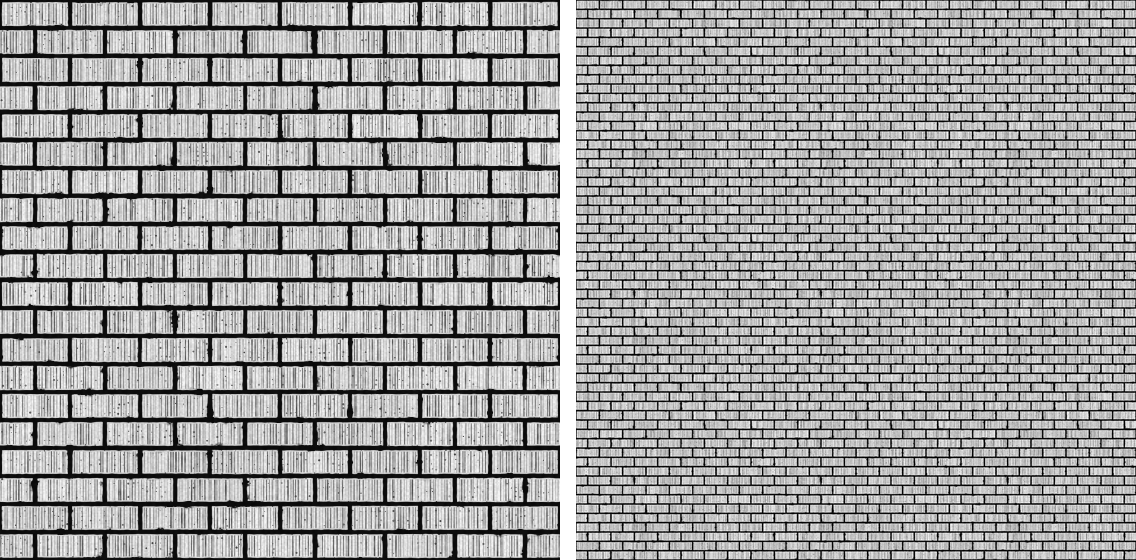
Left, the tile; right, the same tile 3 across and 3 down.
This texture map is drawn by a Shadertoy shader. Its source:

```glsl
// Tileable running-bond wall of pale grooved bricks, pitted and chipped, in black mortar.

const vec2 BRICKS = vec2(8.0, 20.0);     // bricks across, courses down
const float ASPECT = 0.4;                // course height in brick widths
const vec2 HALF_SIZE = vec2(0.47, 0.169);
const float GROOVES = 24.0;              // grooves per brick
const float PIT_CELLS = 120.0;           // pit cells along each canvas side
const vec3 MORTAR = vec3(0.045);
const vec3 FACE = vec3(0.965);
const vec3 PIT = vec3(0.25);

// Integer hash: three values in 0..1 for a non-negative cell and a seed
vec3 hash3(vec2 cell, float seed) {
    uvec3 v = uvec3(vec3(cell, seed)) * 1664525u + 1013904223u;
    v.x += v.y * v.z; v.y += v.z * v.x; v.z += v.x * v.y;
    v ^= v >> 16u;
    v.x += v.y * v.z; v.y += v.z * v.x; v.z += v.x * v.y;
    return vec3(v >> 8u) / 16777216.0;
}

// Value noise over the unit canvas, wrapping after a whole number of cells
float wrapNoise(vec2 uv, vec2 cells, float seed) {
    vec2 p = uv * cells, i = floor(p), f = fract(p);
    f = f * f * (3.0 - 2.0 * f);
    vec2 a = mod(i, cells), b = mod(i + 1.0, cells);
    float low = mix(hash3(a, seed).x, hash3(vec2(b.x, a.y), seed).x, f.x);
    float high = mix(hash3(vec2(a.x, b.y), seed).x, hash3(b, seed).x, f.x);
    return mix(low, high, f.y);
}

float boxDistance(vec2 p, vec2 halfSize, float radius) {
    vec2 q = abs(p) - halfSize + radius;
    return length(max(q, 0.0)) + min(max(q.x, q.y), 0.0) - radius;
}

// Filled coverage of a signed distance, softened over a given width
float fill(float dist, float soft) {
    return 1.0 - smoothstep(-soft, soft, dist);
}

// Darkness of irregular vertical grooves; x runs 0..1 over one brick
float grooveShade(float x, vec2 brick, float soft) {
    float shade = 0.0;
    float slot = floor(x * GROOVES);
    for (float k = -1.0; k <= 1.0; k++) {
        float index = slot + k;
        vec3 rnd = hash3(brick, 40.0 + index);
        float centre = (index + 0.5 + 0.55 * (rnd.x - 0.5)) / GROOVES;
        float halfWidth = mix(0.006, 0.012, rnd.y);
        float line = fill(abs(x - centre) - halfWidth, soft);
        shade = max(shade, line * mix(0.12, 0.66, rnd.z));
    }
    return shade;
}

// Coverage of scattered round pits; each stays inside its own cell
float pitCover(vec2 uv, float density, float soft) {
    vec2 p = uv * PIT_CELLS;
    vec2 cell = mod(floor(p), PIT_CELLS);
    vec3 rnd = hash3(cell, 7.0);
    vec3 kind = hash3(cell, 8.0);
    float radius = mix(0.1, 0.23, kind.y * kind.y);
    float dist = length(fract(p) - mix(vec2(0.3), vec2(0.7), rnd.xy)) - radius;
    return fill(dist, soft) * step(kind.x, density) * mix(0.35, 1.0, rnd.z);
}

void mainImage(out vec4 fragColor, in vec2 fragCoord) {
    vec2 uv = fragCoord / iResolution.xy;
    float pixel = BRICKS.x / min(iResolution.x, iResolution.y);

    // Running bond: every other course shifts by half a brick
    vec2 grid = uv * BRICKS;
    float course = floor(grid.y);
    grid.x += 0.5 * (1.0 - mod(course, 2.0));
    vec2 brick = mod(floor(grid), BRICKS);
    vec2 local = (fract(grid) - 0.5) * vec2(1.0, ASPECT);
    vec3 rnd = hash3(brick, 1.0);

    // Outline with slight size changes, wobble and chipped patches
    vec2 halfSize = HALF_SIZE + (rnd.xy - 0.5) * 0.008;
    float wobble = wrapNoise(uv, vec2(150.0), 2.0) - 0.5;
    float wear = smoothstep(0.68, 0.95, wrapNoise(uv, vec2(56.0, 80.0), 3.0));
    float rough = wrapNoise(uv, vec2(300.0), 4.0);
    float dist = boxDistance(local, halfSize, 0.012);
    dist += wobble * 0.009 + wear * rough * 0.03;
    float body = fill(dist, max(0.7 * pixel, 0.007));

    // Grooves stop short of the rim and fade unevenly along their length
    float inset = boxDistance(local, halfSize - vec2(0.025, 0.02), 0.004);
    float span = fill(inset + wobble * 0.008, max(0.7 * pixel, 0.008));
    float fade = mix(0.7, 1.15, wrapNoise(uv, vec2(160.0, 100.0), 5.0));
    float grooves = grooveShade(local.x + 0.5, brick, max(0.75 * pixel, 0.005));

    // Face tone: grain, grooves, worn rim and pits
    float grain = wrapNoise(uv, vec2(384.0), 6.0);
    vec3 color = FACE * (1.0 - 0.11 * grain) * mix(0.97, 1.02, rnd.z);
    color *= 1.0 - grooves * span * fade;
    float rim = smoothstep(-0.035, 0.0, dist);
    color *= 1.0 - rim * (0.12 + 0.45 * wear * rough);
    float pitSoft = max(0.6 * pixel * PIT_CELLS / BRICKS.x, 0.06);
    color = mix(color, PIT, pitCover(uv, mix(0.12, 0.3, rnd.x), pitSoft));

    // Mortar with faint mottling
    vec3 joint = MORTAR * mix(0.7, 1.4, wrapNoise(uv, vec2(200.0), 9.0));
    fragColor = vec4(mix(joint, color, body), 1.0);
}
```
